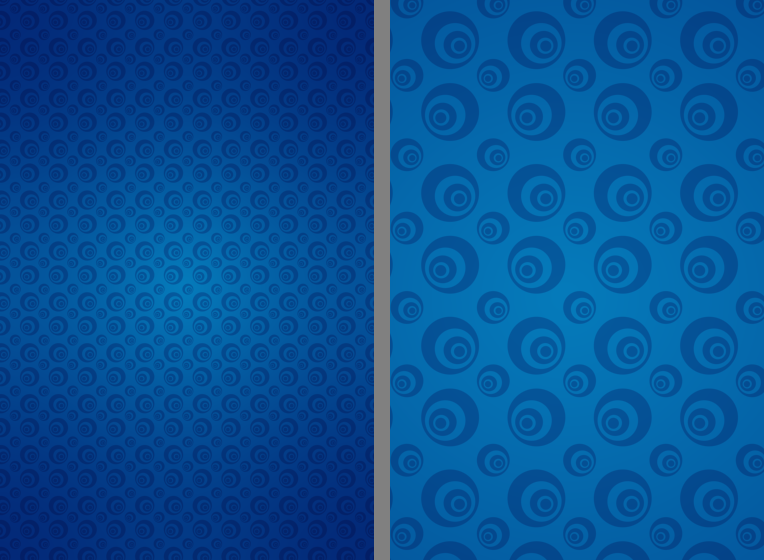
Left, the full canvas; right, a detail of the centre.
A Shadertoy shader for this pattern:

```glsl
const vec2 REPEATS = vec2(13.0, 11.0);       // cells across and down
const vec2 PHASE = vec2(0.03, 0.07);         // first large motif, in cells
const float LARGE_RADIUS = 0.335;            // in column widths
const float SMALL_RADIUS = 0.19;
const float ROW_HEIGHT[4] = float[4](0.0, -0.23, -0.47, -0.75);

// Nested discs, relative to the motif radius; dark and light alternate
const int DISCS = 5;
const float DISC_RADIUS[5] = float[5](1.0, 0.70, 0.48, 0.28, 0.19);
const float DISC_SHIFT[5] = float[5](0.0, 0.20, 0.30, 0.36, 0.38);
const vec2 SHIFT_DIRECTION = vec2(0.85, -0.53);

const vec3 GLOW_COLOUR = vec3(0.02, 0.48, 0.73);
const vec3 EDGE_COLOUR = vec3(0.01, 0.16, 0.47);
const vec3 INK_TINT = vec3(1.0, 0.74, 0.85);
const vec2 GLOW_CENTRE = vec2(0.49, 0.49);
const vec2 GLOW_WEIGHT = vec2(0.30, 0.70);
const float GLOW_FALLOFF = 1.2;
const float PI = 3.14159265;

float discMask(vec2 p, float radius, float blur) {
    return 1.0 - smoothstep(-blur, blur, length(p) - radius);
}

// Off-centre rings that lean right (side = 1) or left (side = -1)
float motifMask(vec2 p, float radius, float side, float blur) {
    p.x *= side;
    float ink = 0.0;
    for (int k = 0; k < DISCS; k++) {
        vec2 centre = SHIFT_DIRECTION * DISC_SHIFT[k] * radius;
        float sign_ = k % 2 == 0 ? 1.0 : -1.0;
        ink += sign_ * discMask(p - centre, DISC_RADIUS[k] * radius, blur);
    }
    return clamp(ink, 0.0, 1.0);
}

// Each cell stacks large and small motifs, staggered by half a column
float patternMask(vec2 uv, float blur) {
    vec2 cellSize = vec2(1.0, iResolution.y * REPEATS.x / (iResolution.x * REPEATS.y));
    float ink = 0.0;
    for (int i = 0; i < 4; i++) {
        bool isSmall = i % 2 == 1;
        vec2 centre = PHASE + vec2(isSmall ? 0.5 : 0.0, ROW_HEIGHT[i]);
        vec2 p = (fract(uv * REPEATS - centre + 0.5) - 0.5) * cellSize;
        float radius = isSmall ? SMALL_RADIUS : LARGE_RADIUS;
        float side = i == 0 || i == 3 ? 1.0 : -1.0;
        ink = max(ink, motifMask(p, radius, side, blur));
    }
    return ink;
}

// Periodic radial glow, smooth across the canvas edges
vec3 backdrop(vec2 uv) {
    vec2 wave = sin(PI * (uv - GLOW_CENTRE));
    float dist = sqrt(dot(GLOW_WEIGHT, wave * wave));
    return mix(GLOW_COLOUR, EDGE_COLOUR, pow(dist, GLOW_FALLOFF));
}

void mainImage(out vec4 fragColor, in vec2 fragCoord) {
    vec2 uv = fragCoord / iResolution.xy;
    float blur = 0.8 * REPEATS.x / iResolution.x;
    vec3 colour = backdrop(uv);
    colour *= mix(vec3(1.0), INK_TINT, patternMask(uv, blur));
    fragColor = vec4(colour, 1.0);
}
```
